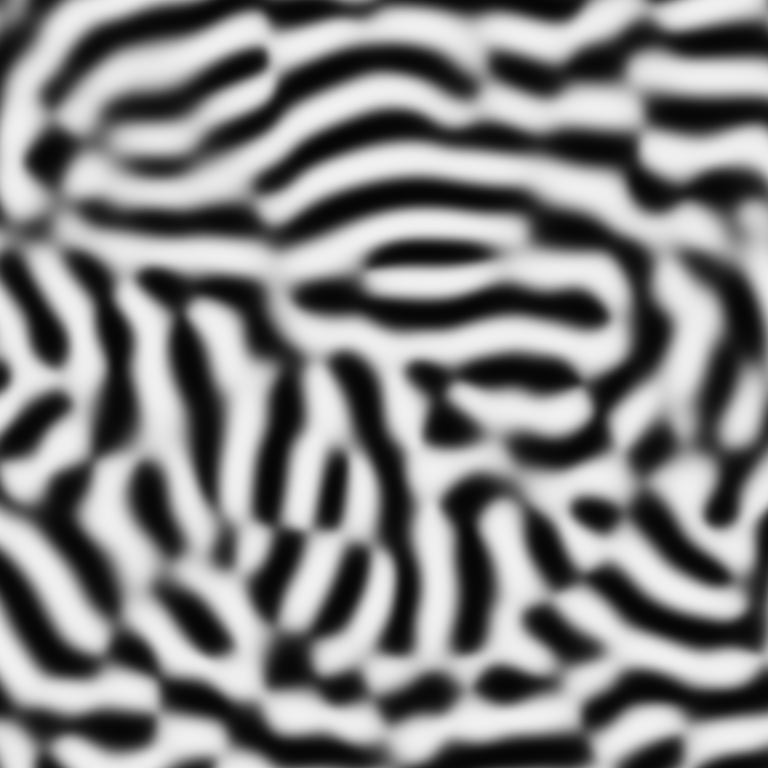
This pattern is drawn by a WebGL 1 fragment shader. Its source:

```glsl
precision highp float;
// Soft black worms and dots on white: a labyrinth of locally aligned wave packets.
uniform vec2 u_resolution;

#define CYCLES 11.0      // stripe periods across the canvas
#define PATCH 2.4        // size of areas with one direction, in periods
#define JITTER 0.9       // random turn of single packets, in radians
#define BIAS 0.1         // positive values break black bridges apart
#define SOFTNESS 0.25    // blur of necks where the waves are weak
#define DARK_EDGE -1.06  // stripe height that turns fully black
#define LIGHT_EDGE 1.1   // stripe height that turns fully white
#define BLACK 0.02
#define WHITE 0.95
#define SEED 3.7

const int PACKETS = 2;      // per cell
const float RADIUS = 2.0;   // of a packet, in periods
const float TAU = 6.2831853;

float hash(vec2 p, float salt) {
  return fract(sin(dot(p, vec2(12.9898, 78.233)) + (salt + SEED) * 37.719) * 43758.5453);
}

// Random stripe axis of a patch corner, as a doubled angle.
vec2 doubledAxis(vec2 corner) {
  float angle = TAU * hash(corner, 0.5);
  return vec2(cos(angle), sin(angle));
}

// Smoothly turning stripe direction.
float stripeAngle(vec2 q) {
  vec2 corner = floor(q);
  vec2 t = smoothstep(0.0, 1.0, q - corner);
  vec2 low = mix(doubledAxis(corner), doubledAxis(corner + vec2(1.0, 0.0)), t.x);
  vec2 high = mix(doubledAxis(corner + vec2(0.0, 1.0)), doubledAxis(corner + 1.0), t.x);
  vec2 axis = mix(low, high, t.y);
  return 0.5 * atan(axis.y, axis.x + 1e-5);
}

// Sum of nearby wave packets: x = height, yz = slope per unit wave number.
vec3 packetField(vec2 q) {
  vec3 field = vec3(0.0);
  for (int y = -2; y <= 2; y++) {
    for (int x = -2; x <= 2; x++) {
      vec2 cell = floor(q) + vec2(float(x), float(y));
      float cellAngle = stripeAngle((cell + 0.5) / PATCH);
      for (int i = 0; i < PACKETS; i++) {
        float salt = 4.0 * float(i) + 1.0;
        vec2 offset = q - cell - vec2(hash(cell, salt), hash(cell, salt + 1.0));
        float window = max(0.0, 1.0 - dot(offset, offset) / (RADIUS * RADIUS));
        float angle = cellAngle + JITTER * (hash(cell, salt + 2.0) - 0.5);
        vec2 wave = vec2(cos(angle), sin(angle));
        float phase = TAU * (dot(wave, offset) + hash(cell, salt + 3.0));
        field += window * window * window * vec3(cos(phase), -sin(phase) * wave);
      }
    }
  }
  return field / (0.95 * sqrt(2.0 * float(PACKETS)));
}

void main() {
  vec2 p = gl_FragCoord.xy / min(u_resolution.x, u_resolution.y);
  vec3 field = packetField(p * CYCLES);
  field.x += BIAS;

  // Dividing by the local amplitude evens out stripe width and contrast.
  float stripe = field.x / sqrt(dot(field, field) + SOFTNESS);

  float shade = mix(BLACK, WHITE, smoothstep(DARK_EDGE, LIGHT_EDGE, stripe));
  gl_FragColor = vec4(vec3(shade), 1.0);
}
```
